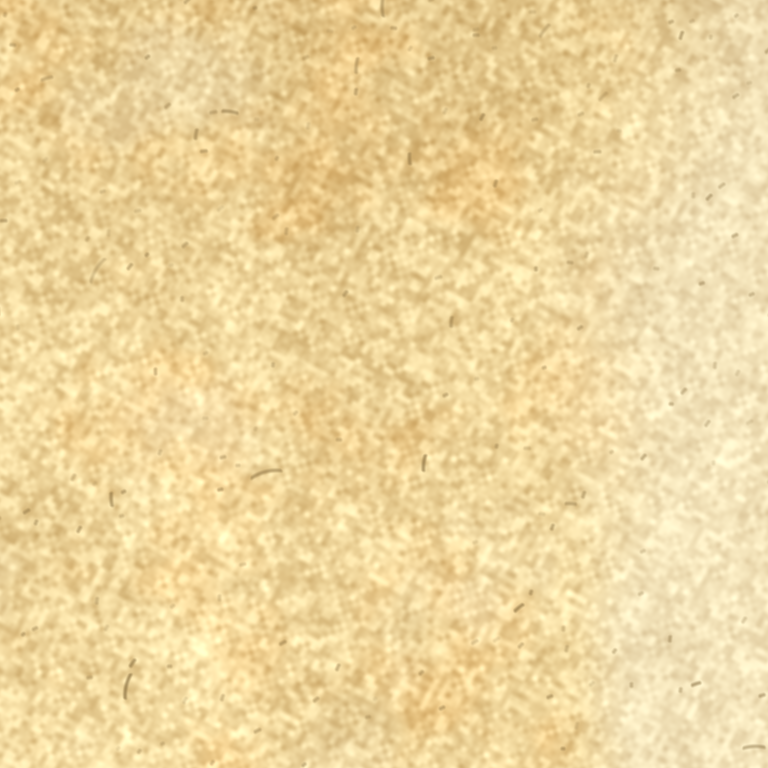
Write a WebGL 1 fragment shader that draws this texture.

```glsl
precision highp float;
// Aged, sandy parchment: a broad stained wash, paler down the right side,
// covered with fine soft grain from layered value noise,
// then scattered with small dark flecks and a few short fibres.

uniform vec2 u_resolution;

const vec3 SAND = vec3(0.932, 0.832, 0.602);
const vec3 PALE = vec3(0.945, 0.880, 0.715);
const vec3 TONE_TINT = vec3(0.80, 1.0, 1.10);   // how tone moves each channel
const vec3 WARM_STAIN = vec3(0.015, -0.020, -0.045);
const vec3 FLECK_COLOR = vec3(0.50, 0.40, 0.22);
const float GRAIN_CELLS = 135.0;
const float GRAIN_STRENGTH = 0.31;
const float STAIN_CELLS = 5.0;
const float STAIN_STRENGTH = 0.13;
const float FLECK_SOFTNESS = 0.0025;

float hash(vec2 p) {
  vec3 q = fract(vec3(p.xyx) * 0.1031);
  q += dot(q, q.yzx + 33.33);
  return fract((q.x + q.y) * q.z);
}

// Smooth value noise, centred on zero
float noise(vec2 p) {
  vec2 i = floor(p);
  vec2 f = fract(p);
  f = f * f * (3.0 - 2.0 * f);
  float low = mix(hash(i), hash(i + vec2(1.0, 0.0)), f.x);
  float high = mix(hash(i + vec2(0.0, 1.0)), hash(i + 1.0), f.x);
  return mix(low, high, f.y) - 0.5;
}

vec2 rotate(vec2 p, float angle) {
  float c = cos(angle);
  float s = sin(angle);
  return vec2(c * p.x - s * p.y, s * p.x + c * p.y);
}

float fbm(vec2 p) {
  float sum = 0.0;
  float weight = 0.5;
  for (int i = 0; i < 4; i++) {
    sum += weight * noise(p);
    p = rotate(p, 0.65) * 2.03 + 17.3;
    weight *= 0.55;
  }
  return sum;
}

// Fine grain: two sizes plus a little coarse clumping
float grain(vec2 uv) {
  float fine = noise(rotate(uv, 0.5) * GRAIN_CELLS + 40.0);
  float medium = noise(rotate(uv, 1.1) * GRAIN_CELLS * 0.66 + 90.0);
  float clump = noise(rotate(uv, 0.2) * GRAIN_CELLS * 0.3 + 150.0);
  return 0.55 * fine + 0.42 * medium + 0.2 * clump;
}

// Short strokes, at most one per cell, leaning mostly up to the right
float flecks(vec2 uv, float cells, float chance, float reach, float width) {
  float cover = 0.0;
  vec2 home = floor(uv * cells);
  for (int y = -1; y <= 1; y++) {
    for (int x = -1; x <= 1; x++) {
      vec2 cell = home + vec2(float(x), float(y)) + cells * 3.0;
      vec2 jitter = vec2(hash(cell + 11.7), hash(cell + 47.1));
      vec2 offset = uv - (cell - cells * 3.0 + jitter) / cells;
      float angle = 0.75 + 1.8 * (hash(cell + 73.9) - 0.5);
      offset = rotate(offset, -angle);
      float halfLength = reach * (0.2 + 0.8 * hash(cell + 101.3));
      offset.y += 9.0 * offset.x * offset.x;
      offset.x -= clamp(offset.x, -halfLength, halfLength);
      float stroke = 1.0 - smoothstep(0.0, width + FLECK_SOFTNESS, length(offset));
      float present = step(hash(cell + 5.3), chance);
      float strength = 0.35 + 0.65 * hash(cell + 131.7);
      cover = max(cover, stroke * present * strength);
    }
  }
  return cover;
}

void main() {
  vec2 uv = gl_FragCoord.xy / u_resolution;

  // Broad wash: deeper toward the upper left, with blotchy stains
  float stains = fbm(uv * STAIN_CELLS + 3.7);
  float corner = smoothstep(0.35, 1.15, uv.y + 0.25 * (0.5 - uv.x));
  float tone = 0.018 - 0.062 * corner + STAIN_STRENGTH * stains;

  // Pale strip with a ragged edge that drifts right toward the top
  float edge = 0.79 + 0.12 * smoothstep(0.6, 1.0, uv.y);
  edge += 0.09 * fbm(uv * 6.0 + 21.0);
  float spread = mix(0.05, 0.16, uv.y);
  float pale = smoothstep(edge - spread, edge + spread, uv.x);
  float patches = 0.45 * smoothstep(0.03, 0.28, fbm(uv * 4.5 + 60.0));
  pale = max(pale, patches);

  vec3 color = mix(SAND, PALE, pale);
  color += TONE_TINT * tone * (1.0 - 0.65 * pale);
  float warmth = smoothstep(0.02, 0.3, fbm(uv * 6.5 + 81.0));
  color += WARM_STAIN * warmth * (1.0 - pale);

  // Grain, calmer on the pale strip
  color += TONE_TINT * grain(uv) * GRAIN_STRENGTH * (1.0 - 0.3 * pale);

  // Dust specks, flecks and rare longer fibres
  float marks = 0.45 * flecks(uv, 24.0, 0.28, 0.003, 0.002);
  marks = max(marks, 0.6 * flecks(uv + 0.37, 9.0, 0.22, 0.009, 0.002));
  marks = max(marks, 0.65 * flecks(uv + 0.71, 4.0, 0.22, 0.022, 0.002));
  color = mix(color, FLECK_COLOR, marks);

  gl_FragColor = vec4(clamp(color, 0.0, 1.0), 1.0);
}
```
